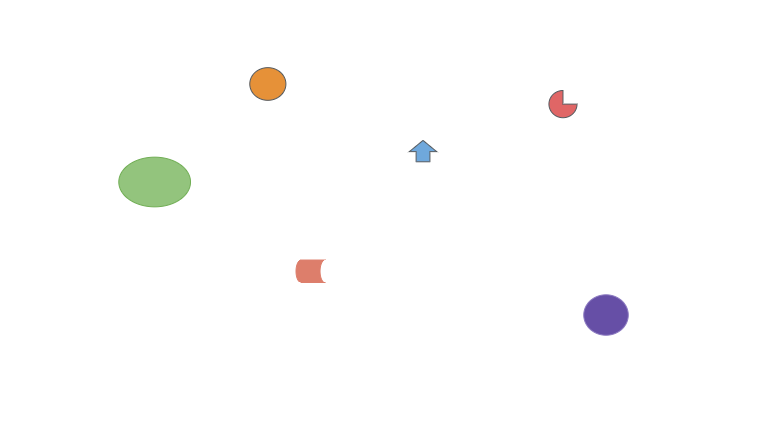
Give the GLSL for this background, as a Shadertoy shader.

```glsl
const vec3 PAPER = vec3(1.0);
const vec3 INK = vec3(0.33, 0.35, 0.37);
const vec3 ORANGE = vec3(0.90, 0.57, 0.22);
const vec3 GREEN = vec3(0.576, 0.769, 0.49);
const vec3 LEAF = vec3(0.44, 0.68, 0.33);
const vec3 PURPLE = vec3(0.40, 0.31, 0.65);
const vec3 LILAC = vec3(0.54, 0.47, 0.75);
const vec3 RED = vec3(0.88, 0.40, 0.40);
const vec3 BLUE = vec3(0.435, 0.659, 0.863);
const vec3 SALMON = vec3(0.867, 0.494, 0.42);
const float STROKE = 0.0023;

float ellipseDist(vec2 p, vec2 radii) {
    float k = length(p / radii);
    float slope = length(p / (radii * radii));
    return k * (k - 1.0) / max(slope, 1e-4);
}

float boxDist(vec2 p, vec2 halfSize) {
    vec2 q = abs(p) - halfSize;
    return length(max(q, 0.0)) + min(max(q.x, q.y), 0.0);
}

// Ellipse without its upper right quarter
float pieDist(vec2 p, vec2 radii) {
    return max(ellipseDist(p, radii), min(p.x, p.y));
}

// Upward arrow with the origin at the middle of the head's base
float arrowDist(vec2 p, vec2 head, vec2 shaft) {
    vec2 normal = normalize(vec2(head.y, head.x));
    float roof = dot(vec2(abs(p.x), p.y - head.y), normal);
    float triangle = max(roof, -p.y);
    float overlap = 0.25 * head.y;
    vec2 shaftCenter = vec2(0.0, 0.5 * (overlap - shaft.y));
    vec2 shaftHalf = vec2(shaft.x, 0.5 * (overlap + shaft.y));
    return min(triangle, boxDist(p - shaftCenter, shaftHalf));
}

// Block whose two sides both bow to the left
float drumDist(vec2 p, vec2 halfSize, float bow) {
    float t = clamp(p.y / halfSize.y, -1.0, 1.0);
    p.x -= bow * (0.5 - sqrt(1.0 - t * t));
    return max(abs(p.x) - halfSize.x, abs(p.y) - halfSize.y);
}

float coverage(float dist, float pixel) {
    return clamp(0.5 - dist / pixel, 0.0, 1.0);
}

vec3 paint(vec3 base, float dist, vec3 fill, vec3 line, float pixel) {
    base = mix(base, fill, coverage(dist, pixel));
    float strokeDist = abs(dist) - 0.5 * STROKE;
    float strokeCover = coverage(strokeDist, pixel) - coverage(strokeDist + STROKE, pixel);
    return mix(base, line, strokeCover);
}

void mainImage(out vec4 fragColor, in vec2 fragCoord) {
    vec2 uv = fragCoord / iResolution.y;
    float pixel = 1.0 / iResolution.y;
    vec3 color = PAPER;

    // Ovals
    float orange = ellipseDist(uv - vec2(0.620, 0.8056), vec2(0.0418, 0.0378));
    float green = ellipseDist(uv - vec2(0.358, 0.5787), vec2(0.0830, 0.0575));
    float purple = ellipseDist(uv - vec2(1.4028, 0.2708), vec2(0.0515, 0.0468));
    color = paint(color, orange, ORANGE, INK, pixel);
    color = paint(color, green, GREEN, LEAF, pixel);
    color = paint(color, purple, PURPLE, LILAC, pixel);

    // Pie and arrow
    float pie = pieDist(uv - vec2(1.3032, 0.7590), vec2(0.0325, 0.0315));
    float arrow = arrowDist(uv - vec2(0.9792, 0.6490), vec2(0.0316, 0.0260), vec2(0.0160, 0.0235));
    color = paint(color, pie, RED, INK, pixel);
    color = paint(color, arrow, BLUE, INK, pixel);

    // Bowed block
    float drum = drumDist(uv - vec2(0.7188, 0.3721), vec2(0.0278, 0.0260), 0.0116);
    color = paint(color, drum, SALMON, SALMON, pixel);

    fragColor = vec4(color, 1.0);
}
```
